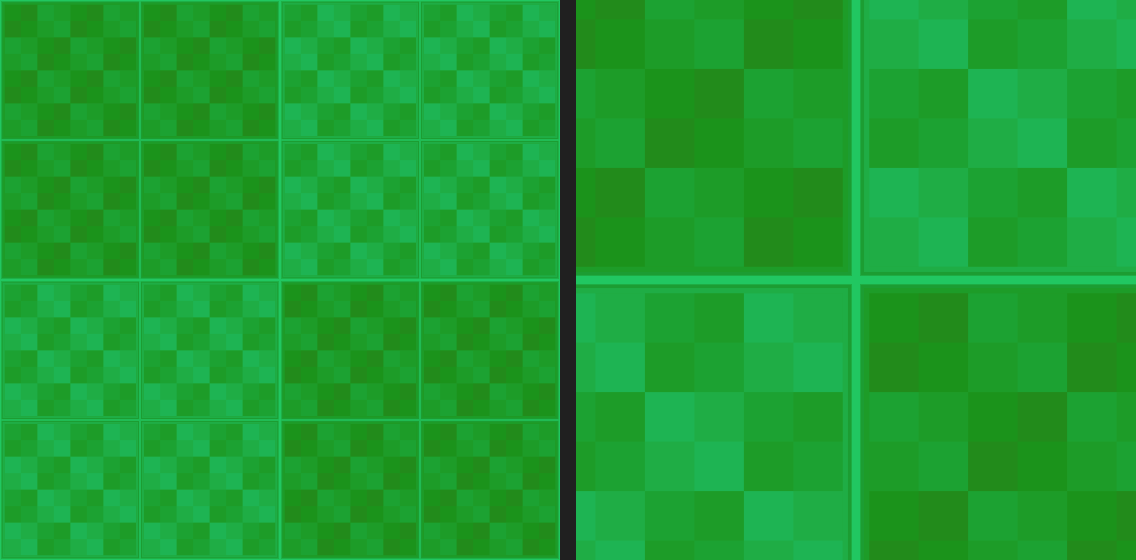
Left, the full canvas; right, a detail of the centre.
A WebGL 2 fragment shader for this pattern:

```glsl
#version 300 es
precision highp float;
// Green checkered tiles, four by four, in alternating dark and light blocks with bright grid lines.

uniform vec2 u_resolution;
out vec4 outColor;

// Layout: blocks across the canvas, checks across a tile
const float BLOCKS = 2.0;
const float CHECKS = 4.0;

// Lengths as fractions of a block, measured from the tile centre
const float TILE_CENTER = 0.2487;
const float LINE_EDGE = 0.2461;
const float GROOVE_EDGE = 0.2417;
const float CHECK_EDGE = 0.2357;

// Each pair holds the two tones of the fine checks
const vec3 OLIVE = vec3(0.135, 0.545, 0.105);
const vec3 FOREST = vec3(0.105, 0.578, 0.105);
const vec3 LEAF = vec3(0.115, 0.612, 0.155);
const vec3 GRASS = vec3(0.110, 0.635, 0.197);
const vec3 MINT = vec3(0.122, 0.680, 0.270);
const vec3 JADE = vec3(0.117, 0.705, 0.325);
const vec3 GROOVE = vec3(0.110, 0.615, 0.195);
const vec3 LINE = vec3(0.130, 0.780, 0.380);

// Smooth square wave: +1 on even cells, -1 on odd cells
float squareWave(float x, float pixel) {
    float d = 0.5 - abs(mod(x + 0.5, 2.0) - 1.0);
    return clamp(2.0 * d / pixel, -1.0, 1.0);
}

// Checkerboard: 1 where both cell indices share parity, else 0
float checker(vec2 p, float pixel) {
    return 0.5 + 0.5 * squareWave(p.x, pixel) * squareWave(p.y, pixel);
}

// Coverage of the region beyond an edge
float beyond(float d, float edge, float pixel) {
    return clamp((d - edge) / pixel + 0.5, 0.0, 1.0);
}

void main() {
    // Block coordinates, counted from the top left
    vec2 uv = gl_FragCoord.xy / u_resolution;
    vec2 p = vec2(uv.x, 1.0 - uv.y) * BLOCKS;
    float pixel = BLOCKS / min(u_resolution.x, u_resolution.y);

    // Position relative to the nearest of the four tiles in the block
    vec2 inBlock = fract(p) - 0.5;
    vec2 side = mix(vec2(-1.0), vec2(1.0), step(0.0, inBlock));
    vec2 t = inBlock - side * TILE_CENTER;
    float d = max(abs(t.x), abs(t.y));

    // Three nested checkerboards: blocks, checks and fine checks
    float darkBlock = checker(p, pixel);
    vec2 cell = (t / CHECK_EDGE + 1.0) * 0.5 * CHECKS;
    float cellPixel = pixel * CHECKS / (2.0 * CHECK_EDGE);
    float darkCheck = checker(cell, cellPixel);
    float brightFine = checker(cell * 2.0, cellPixel * 2.0);

    vec3 deep = mix(OLIVE, FOREST, brightFine);
    vec3 middle = mix(LEAF, GRASS, brightFine);
    vec3 pale = mix(MINT, JADE, brightFine);
    vec3 color = mix(mix(pale, middle, darkCheck), mix(middle, deep, darkCheck), darkBlock);

    // Frame: plain margin, thin groove, bright line
    vec3 margin = mix(MINT, LEAF, darkBlock);
    color = mix(color, margin, beyond(d, CHECK_EDGE, pixel));
    color = mix(color, GROOVE, beyond(d, GROOVE_EDGE, pixel));
    color = mix(color, LINE, beyond(d, LINE_EDGE, pixel));

    outColor = vec4(color, 1.0);
}
```
